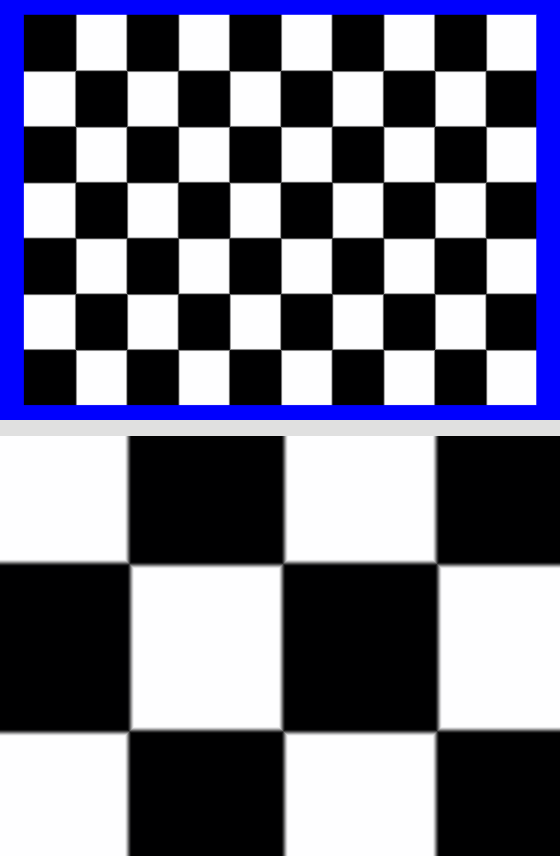
Top, the full canvas; bottom, a detail of the centre.
Reproduce this pattern procedurally as a WebGL 2 fragment shader.

```glsl
#version 300 es
precision highp float;
// Black and white checkerboard, ten by seven cells, inside a flat blue border.

uniform vec2 u_resolution;
out vec4 fragColor;

const vec2 CELLS = vec2(10.0, 7.0);

// Signed distance to an axis-aligned box, negative inside.
float boxDistance(vec2 p, vec2 low, vec2 high) {
    vec2 d = max(low - p, p - high);
    return length(max(d, 0.0)) + min(max(d.x, d.y), 0.0);
}

// Signed distance to the nearest inner cell edge, positive in white cells.
float checkerDistance(vec2 p) {
    vec2 cellSize = vec2(0.3664, 0.3984);
    vec2 grid = (p - vec2(0.176, 0.1016)) / cellSize;
    vec2 cell = clamp(floor(grid), vec2(0.0), CELLS - 1.0);
    vec2 nearestLine = clamp(round(grid), vec2(1.0), CELLS - 1.0);
    vec2 toLine = abs(grid - nearestLine) * cellSize;
    float side = mod(cell.x + cell.y, 2.0) * 2.0 - 1.0;
    return side * min(toLine.x, toLine.y);
}

void main() {
    // The canvas spans 4 by 3 units.
    vec2 p = gl_FragCoord.xy / u_resolution * vec2(4.0, 3.0);
    float pixel = 3.0 / u_resolution.y;

    // Cells: soft edges, with the black spreading slightly into the white.
    float cellBlur = max(0.009, pixel);
    float white = smoothstep(-cellBlur, cellBlur, checkerDistance(p) - 0.0032);
    vec3 color = mix(vec3(0.0, 0.0, 0.004), vec3(0.995, 0.995, 1.0), white);

    // Border: blue around the board.
    float frameBlur = max(0.005, 0.7 * pixel);
    float board = boxDistance(p, vec2(0.1705, 0.1068), vec2(3.8307, 2.8945));
    color = mix(color, vec3(0.0, 0.0, 0.996), smoothstep(-frameBlur, frameBlur, board));

    fragColor = vec4(color, 1.0);
}
```
